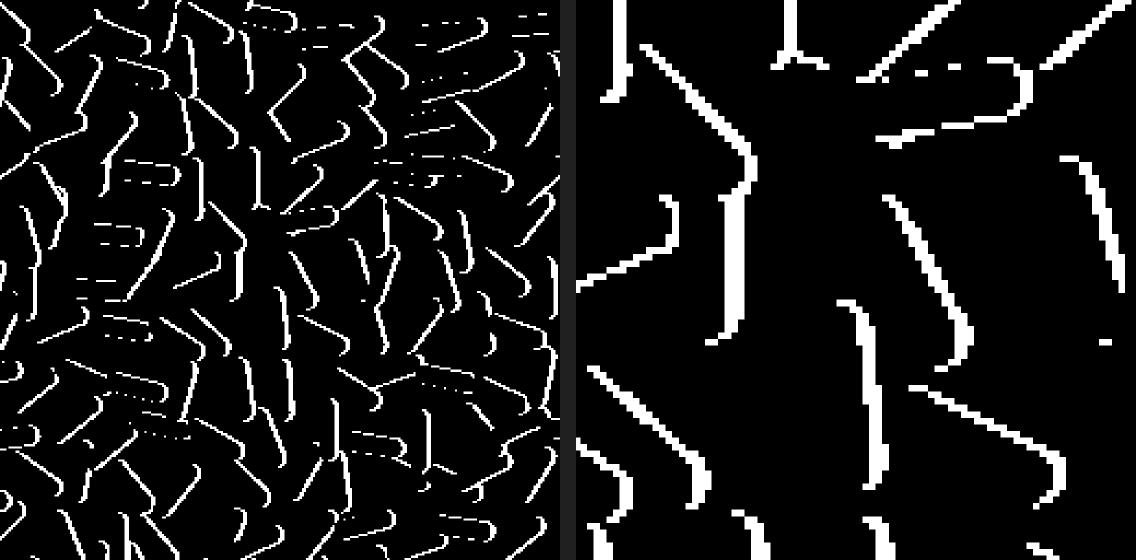
Left, the full canvas; right, a detail of the centre.
Write a WebGL 2 fragment shader that draws this pattern.

```glsl
#version 300 es
precision highp float;
// Scattered rod-shaped grains, black on black, lit from the right only.
// Each rod is a capsule distance field whose rim thins as it turns from the
// light; sampling it on a coarse raster breaks the thin rims into dots.

uniform vec2 u_resolution;
out vec4 fragColor;

const float RASTER = 256.0; // raster cells across the canvas
const float GRID = 11.0;    // rods across the canvas

vec3 hash3(vec2 p) {
    vec3 q = fract(p.xyx * vec3(0.1031, 0.1030, 0.0973));
    q += dot(q, q.yxz + 33.33);
    return fract((q.xxy + q.yzz) * q.zyx);
}

// Vector from the nearest point of a rod's axis to p
vec2 fromAxis(vec2 p, float angle, float halfLength) {
    vec2 axis = vec2(cos(angle), sin(angle));
    return p - axis * clamp(dot(p, axis), -halfLength, halfLength);
}

// 1 on a lit rim, 0 elsewhere; later rods cover earlier ones
float litRims(vec2 uv) {
    vec2 p = (floor(uv * RASTER) + 0.5) / RASTER;
    vec2 home = floor(p * GRID);
    float lit = 0.0;
    for (int j = -2; j <= 2; j++) {
        for (int i = -2; i <= 2; i++) {
            vec2 id = home + vec2(i, j);
            vec3 rnd = hash3(id + 57.0);

            // Staggered rows with jittered centres
            vec2 centre = id + 0.5 + 0.55 * (rnd.xy - 0.5);
            centre.x += 0.5 * mod(id.y, 2.0) - 0.25;

            vec2 offset = fromAxis(p - centre / GRID, rnd.z * 3.14159, 0.039);
            float radius = length(offset);
            float depth = 0.0185 - radius;
            if (depth > 0.0) {
                float facing = offset.x / max(radius, 1e-5);
                float rim = max(0.6 + 1.7 * facing, 0.0) / RASTER;
                lit = step(depth, rim);
            }
        }
    }
    return lit;
}

void main() {
    // Four samples per pixel smooth raster edges that fall inside a pixel
    float light = 0.0;
    for (int k = 0; k < 4; k++) {
        vec2 shift = vec2(k % 2, k / 2) * 0.5 - 0.25;
        light += 0.25 * litRims((gl_FragCoord.xy + shift) / u_resolution);
    }
    fragColor = vec4(vec3(light), 1.0);
}
```
